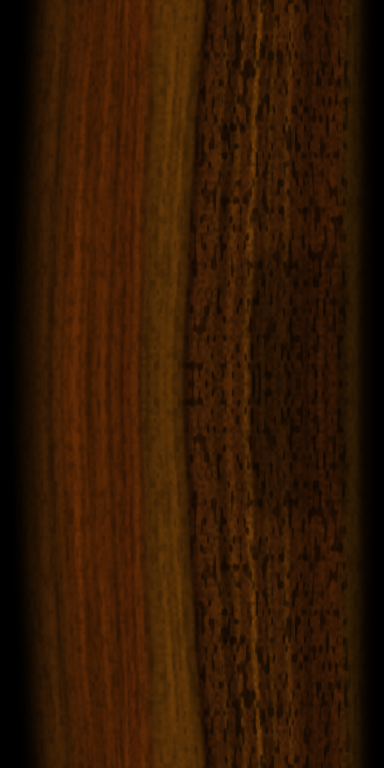
A Shadertoy shader for this texture:

```glsl
#define BEND 0.053
#define FIBER_CONTRAST 0.42
#define STRIPE_CONTRAST 0.15
#define PORE_DEPTH 0.50
#define CENTER_SHADE 0.20
#define EXPOSURE 1.03

const float TAU = 6.2831853;

float hash(vec2 p) {
    p = fract(p * vec2(0.1031, 0.1137));
    p += dot(p, p.yx + 33.33);
    return fract((p.x + p.y) * p.x * 17.0);
}

float noise(vec2 p) {
    vec2 i = floor(p), f = fract(p);
    f = f * f * (3.0 - 2.0 * f);
    return mix(mix(hash(i), hash(i + vec2(1, 0)), f.x),
               mix(hash(i + vec2(0, 1)), hash(i + vec2(1, 1)), f.x), f.y);
}

float band(float x, float center, float width) {
    float d = (x - center) / width;
    return exp(-d * d);
}

float window(float x, float start, float end, float soft) {
    return smoothstep(start - soft, start + soft, x)
         * (1.0 - smoothstep(end - soft, end + soft, x));
}

// Straightens the bowed grain: returns its position along the middle row
float grainPosition(vec2 p) {
    float amount = BEND - 0.028 * band(p.x, 0.37, 0.06);
    amount *= 1.0 - 0.85 * smoothstep(0.52, 0.92, p.x);
    float wobble = noise(vec2(p.x * 5.0, p.y * 7.0)) - 0.5;
    return p.x - amount * pow(p.y, 1.55) + 0.008 * wobble;
}

// Broad colour zones across the plank
vec3 woodColor(float s) {
    vec3 c = vec3(0.23, 0.115, 0.018);
    c = mix(c, vec3(0.31, 0.135, 0.016), window(s, 0.15, 0.37, 0.03));
    c = mix(c, vec3(0.23, 0.09, 0.013), 0.7 * band(s, 0.325, 0.016));
    c = mix(c, vec3(0.30, 0.165, 0.021), window(s, 0.375, 0.482, 0.008));
    c = mix(c, vec3(0.225, 0.105, 0.019), window(s, 0.482, 0.78, 0.006));
    c = mix(c, vec3(0.14, 0.06, 0.015), 0.75 * band(s, 0.492, 0.012));
    c = mix(c, vec3(0.195, 0.085, 0.015), window(s, 0.765, 0.885, 0.012));
    c = mix(c, vec3(0.26, 0.15, 0.02), band(s, 0.915, 0.022));
    return c;
}

void mainImage(out vec4 fragColor, in vec2 fragCoord) {
    vec2 uv = fragCoord / iResolution.xy;
    // Mirrored halves, with both axes in canvas widths
    vec2 p = vec2(uv.x, abs(uv.y - 0.5) * 2.0);
    float s = grainPosition(p);
    vec3 color = woodColor(s);
    float coarse = window(s, 0.485, 0.90, 0.012);

    // Long growth lines
    float fiber = 0.45 * noise(vec2(s * 38.0, p.y * 0.8))
                + 0.35 * noise(vec2(s * 85.0 + 7.0, p.y * 1.5))
                + 0.20 * noise(vec2(s * 125.0 + 31.0, p.y * 5.0));
    color *= 1.0 + FIBER_CONTRAST * 2.0 * (fiber - 0.5);

    // Regular dark lines at left, golden lines at right
    float redLines = 0.5 + 0.5 * cos(s * TAU / 0.026);
    color *= 1.0 - STRIPE_CONTRAST * redLines * window(s, 0.16, 0.34, 0.02);
    float goldLines = pow(0.5 + 0.5 * cos((s - 0.642) * TAU / 0.047), 3.0);
    goldLines *= window(s, 0.54, 0.77, 0.015) * mix(0.35, 1.0, smoothstep(0.1, 0.5, p.y));
    color = mix(color, vec3(0.32, 0.175, 0.022), 0.55 * goldLines);
    color = mix(color, vec3(0.40, 0.215, 0.028), 0.8 * band(s, 0.642, 0.009));

    // Short slanted pores, denser in the dark heartwood
    vec2 poreUv = vec2(s * 115.0 + p.y * 5.0, p.y * 42.0);
    float pores = smoothstep(0.52, 0.88, noise(poreUv));
    color *= 1.0 - PORE_DEPTH * pores * mix(0.30, 1.0, coarse);
    float grit = noise(vec2(s * 128.0, p.y * 105.0) + 19.0) - 0.5;
    color *= 1.0 + grit * mix(0.16, 0.38, coarse);

    // Shaded block around the middle rows
    float shade = 1.0 - smoothstep(0.28, 0.38, p.y);
    color *= 1.0 - CENTER_SHADE * shade * window(uv.x, 0.63, 0.91, 0.03);

    // Dark rims
    float leftEdge = mix(uv.x, s, 0.65);
    float rim = smoothstep(0.015, 0.145, leftEdge);
    rim *= 1.0 - smoothstep(0.875, 0.985, uv.x);
    color *= rim * EXPOSURE;
    fragColor = vec4(clamp(color, 0.0, 1.0), 1.0);
}
```
